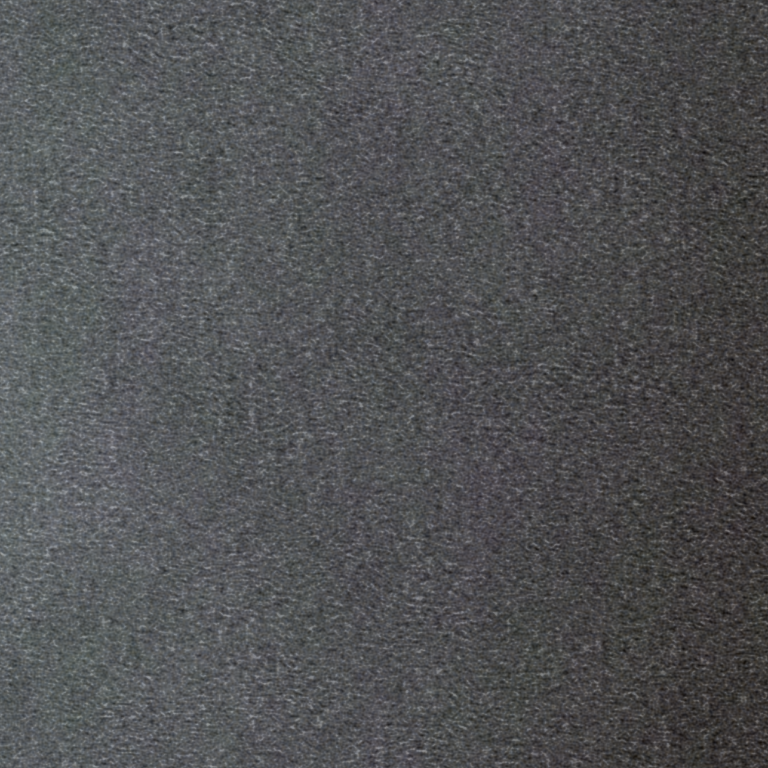
Give the GLSL for this texture, as a three.js fragment shader.

```glsl
// Dark grey fine-grained leather under soft light falling from the left.
// Stretched gradient noise, bent by a slow warp, makes the short wrinkles;
// finer noise adds pores and glints, and broad noise adds faint colour stains.

varying vec2 vUv;

// Sine-free hash: a pseudo-random vector in -1..1 for each lattice point
vec2 hashGradient(vec2 cell) {
  vec3 p = fract(cell.xyx * vec3(0.1031, 0.1030, 0.0973));
  p += dot(p, p.yzx + 33.33);
  return fract((p.xx + p.yz) * p.zy) * 2.0 - 1.0;
}

// Gradient noise, roughly -0.7..0.7
float noise(vec2 p) {
  vec2 cell = floor(p);
  vec2 f = p - cell;
  vec2 blend = f * f * f * (f * (f * 6.0 - 15.0) + 10.0);
  vec2 e = vec2(1.0, 0.0);
  float a = dot(hashGradient(cell), f);
  float b = dot(hashGradient(cell + e), f - e);
  float c = dot(hashGradient(cell + e.yx), f - e.yx);
  float d = dot(hashGradient(cell + e.xx), f - e.xx);
  return mix(mix(a, b, blend.x), mix(c, d, blend.x), blend.y);
}

// Short, mostly level wrinkles with smaller pores between them
float leatherGrain(vec2 uv) {
  vec2 p = uv;
  p.y += 0.10 * uv.x + 0.020 * noise(uv * 8.0 + 3.7);
  p.y += 0.004 * noise(uv * 34.0 + 11.3);
  float wrinkles = noise(p * vec2(78.0, 182.0) + 20.0);
  float creases = noise(p * vec2(120.0, 222.0) + 71.0);
  float pores = noise(uv * vec2(250.0, 290.0) + 140.0);
  float clumps = noise(p * vec2(42.0, 75.0) + 33.0);
  float strength = 1.0 + 0.5 * noise(uv * 7.0 + 50.0);
  return strength * (0.70 * wrinkles + 0.58 * creases) + 0.72 * pores + 0.22 * clumps;
}

// Broad light: cool grey at the left, warm near-black at the lower right
vec3 baseTone(vec2 uv) {
  vec3 coolGrey = vec3(0.362, 0.376, 0.386);
  vec3 middleGrey = vec3(0.322, 0.323, 0.334);
  vec3 warmDark = vec3(0.242, 0.230, 0.224);
  float across = uv.x + 0.30 * (0.5 - uv.y) * uv.x;
  vec3 tone = mix(coolGrey, middleGrey, smoothstep(-0.05, 0.62, across));
  tone = mix(tone, warmDark, smoothstep(0.50, 1.14, across));
  vec2 fromGlow = (uv - vec2(-0.05, 0.50)) * vec2(3.4, 2.4);
  return tone + vec3(0.034, 0.040, 0.038) * exp(-dot(fromGlow, fromGlow));
}

void main() {
  vec3 color = baseTone(vUv);

  // Slow patches of brightness and faint green to violet stains
  color *= 1.0 + 0.10 * noise(vUv * 5.0 + 90.0) + 0.10 * noise(vUv * 24.0 + 8.0);
  float stain = noise(vUv * vec2(9.0, 4.0) + 31.0) + 0.8 * noise(vUv * 38.0 + 63.0);
  color += vec3(-0.009, 0.010, -0.013) * stain;

  // Raised grain, with sharper highlights than shadows
  float grain = leatherGrain(vUv);
  float glint = smoothstep(0.14, 0.62, grain);
  color += (0.200 * grain + 0.060 * glint - 0.009) * vec3(0.98, 1.0, 1.02);

  // Tiny colour flecks
  float fleck = noise(vUv * 170.0 + 210.0);
  color += vec3(0.026, 0.004, -0.034) * fleck;

  gl_FragColor = vec4(clamp(color, 0.0, 1.0), 1.0);
}
```
